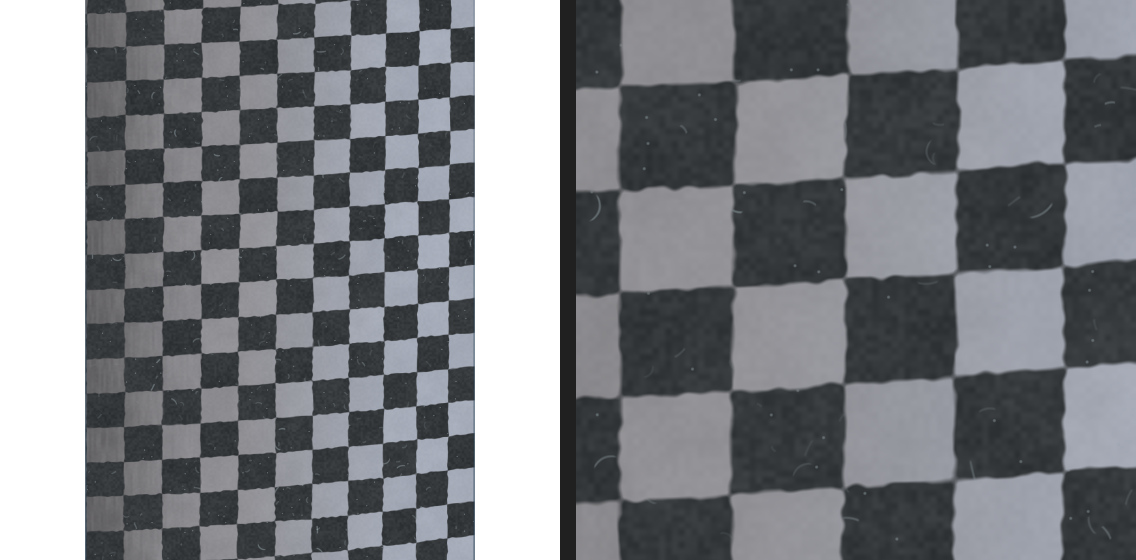
Left: the whole. Right: its middle third, enlarged.
Write a Shadertoy shader that draws this pattern.

```glsl
// A strip of checked cloth, dark and pale squares, hanging on a white ground.
// Curved row and column coordinates bend the checks as on a rounded surface;
// noise adds woven grain, uneven edges and pale lint, and light falls from the right.

const float CLOTH_LEFT = 0.1523;
const float CLOTH_RIGHT = 0.8477;
const float BLUR = 0.0019;

float hash(vec2 p) {
    vec3 q = fract(vec3(p.xyx) * 0.1031);
    q += dot(q, q.yzx + 33.33);
    return fract((q.x + q.y) * q.z);
}

float noise(vec2 p) {
    vec2 cell = floor(p), f = fract(p);
    f = f * f * (3.0 - 2.0 * f);
    float low = mix(hash(cell), hash(cell + vec2(1, 0)), f.x);
    float high = mix(hash(cell + vec2(0, 1)), hash(cell + vec2(1, 1)), f.x);
    return mix(low, high, f.y);
}

// Column index: columns narrow as the cloth turns away at the right.
float columnAt(vec2 p) {
    float x = p.x + (0.5 - p.y) * (0.002 + 0.006 * p.x);
    float flatColumn = (x - 0.155) / 0.0682;
    float column = flatColumn;
    for (int i = 0; i < 5; i++) {
        column = flatColumn + 5.15e-5 * pow(max(column, 0.0), 4.0);
    }
    return column;
}

// Row index, counted downward: rows climb to the right, more steeply near the foot.
float rowAt(vec2 p) {
    float s = (p.x - 0.189) / 0.638;
    float rise = 0.026 * s + 0.0078 * s * s;
    float rowHeight = 0.0617 + 0.00027 * s - 0.00148 * s * s;
    return (1.0 - p.y - 0.0846 + rise) / rowHeight;
}

// Square wave with soft steps at the integers, from -1 to 1.
float softSquareWave(float t, float softness) {
    float edgeDistance = 0.5 - abs(fract(t) - 0.5);
    float side = 1.0 - 2.0 * mod(floor(t), 2.0);
    return side * clamp(edgeDistance / softness, 0.0, 1.0);
}

// Short bent hairs, at most one per grid cell.
float fibres(vec2 p, float scale, float chance, float pixel) {
    vec2 id = floor(p * scale);
    float seed = hash(id + 17.0);
    vec2 jitter = vec2(hash(id + 3.0), hash(id + 8.0)) - 0.5;
    vec2 q = fract(p * scale) - 0.5 - 0.4 * jitter;
    float angle = 6.2832 * hash(id + 29.0);
    float c = cos(angle), s = sin(angle);
    q = mat2(c, -s, s, c) * q;
    float halfLength = mix(0.08, 0.26, hash(id + 41.0));
    float bend = 5.0 * (hash(id + 53.0) - 0.5);
    float across = abs(q.y - bend * q.x * q.x);
    float width = (0.0007 + pixel) * scale;
    float line = 1.0 - smoothstep(0.0, width, across);
    float ends = 1.0 - smoothstep(0.7 * halfLength, halfLength, abs(q.x));
    return line * ends * step(seed, chance);
}

// Round dust grains, at most one per grid cell.
float specks(vec2 p, float scale, float chance, float pixel) {
    vec2 id = floor(p * scale);
    vec2 centre = 0.3 + 0.4 * vec2(hash(id + 5.0), hash(id + 11.0));
    float radius = (0.0011 + 0.5 * pixel) * scale;
    float dotMask = 1.0 - smoothstep(0.2 * radius, radius, length(fract(p * scale) - centre));
    return dotMask * step(hash(id + 71.0), chance);
}

vec3 paleCloth(float x) {
    vec3 shaded = mix(vec3(0.39, 0.385, 0.395), vec3(0.555, 0.55, 0.565), smoothstep(0.14, 0.36, x));
    return mix(shaded, vec3(0.645, 0.67, 0.72), smoothstep(0.34, 0.76, x));
}

vec3 clothColour(vec2 p, float pixel) {
    // Uneven check edges
    vec2 wobble = vec2(noise(p * 130.0), noise(p * 130.0 + 50.0)) - 0.5;
    vec2 drift = vec2(noise(p * 18.0), noise(p * 18.0 + 90.0)) - 0.5;
    vec2 check = vec2(columnAt(p), rowAt(p)) + 0.045 * wobble + 0.03 * drift;

    float softness = max(BLUR, pixel) / 0.064;
    float wave = softSquareWave(check.x, softness) * softSquareWave(check.y, softness);
    float pale = smoothstep(0.12, 1.0, 0.5 - 0.5 * wave);

    // Weave grain, blotches and a small change of tone per square
    float grain = noise(p * 260.0) - 0.5;
    float blotch = noise(p * 42.0) - 0.5;
    float ribs = noise(p * vec2(230.0, 28.0)) - 0.5;
    float tone = hash(floor(check) + 60.0) - 0.5;
    vec3 light = paleCloth(p.x) + 0.02 * grain + 0.025 * blotch + 0.025 * tone;
    light += 0.05 * ribs * (1.0 - smoothstep(0.15, 0.45, p.x));
    vec3 dark = vec3(0.205, 0.22, 0.228) + 0.055 * grain + 0.03 * blotch + 0.015 * tone;
    vec3 colour = mix(dark, light, pale);

    // Lint shows mostly on the dark squares
    float patchy = smoothstep(0.25, 0.75, noise(p * 9.0 + 31.0));
    float lint = 0.65 * fibres(p, 27.0, 0.3, pixel) + 0.4 * fibres(p + 0.37, 41.0, 0.22, pixel);
    lint = max(lint * (0.35 + 0.65 * patchy), 0.6 * specks(p, 68.0, 0.13, pixel));
    return mix(colour, vec3(0.58, 0.64, 0.67), lint * mix(0.75, 0.2, pale));
}

void mainImage(out vec4 fragColor, in vec2 fragCoord) {
    vec2 p = fragCoord / iResolution.xy;
    float pixel = 1.0 / min(iResolution.x, iResolution.y);
    float inset = min(p.x - CLOTH_LEFT, CLOTH_RIGHT - p.x);

    // Bluish fringe along both cut edges, then the white ground
    float fringe = (1.0 - smoothstep(0.0, 0.004, inset)) * mix(0.75, 0.3, p.y);
    vec3 cloth = mix(clothColour(p, pixel), vec3(0.13, 0.23, 0.31), fringe);
    float coverage = smoothstep(-0.5 * pixel, 0.5 * pixel, inset);
    fragColor = vec4(mix(vec3(1.0), cloth, coverage), 1.0);
}
```
